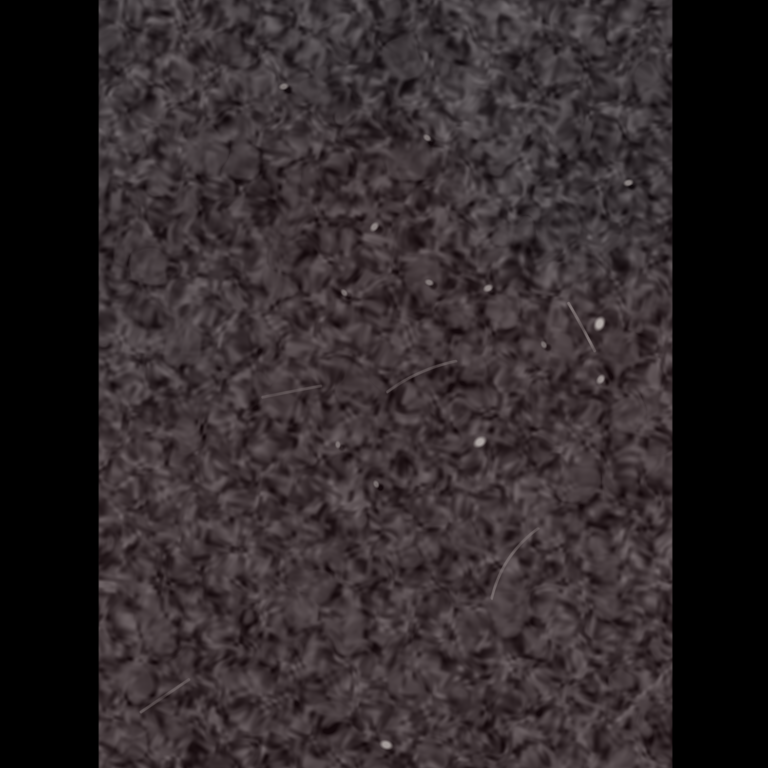
Reproduce this texture procedurally as a three.js fragment shader.

```glsl
// Dark crumbly soil with soft clods, pale grit and a few fibres between two black side bars.
varying vec2 vUv;

#define BAR_LEFT 0.128
#define BAR_RIGHT 0.876
#define SOIL_TONE 0.251
#define GRAIN_SCALE 74.0
#define GRAIN_CONTRAST 0.20
#define CLOD_SCALE 17.0
#define CLOD_SHARE 0.42
#define GRIT_SCALE 15.0
#define GRIT_SHARE 0.09
#define FIBRE_COUNT 5
#define WARM_TINT vec3(0.006, -0.037, -0.027)
#define COOL_TINT vec3(-0.006, -0.030, -0.018)

vec2 hash2(vec2 p) {
  vec3 q = fract(p.xyx * vec3(0.1031, 0.1030, 0.0973));
  q += dot(q, q.yzx + 33.33);
  return fract((q.xx + q.yz) * q.zy);
}

// Value noise centred on zero
float noise(vec2 p) {
  vec2 cell = floor(p);
  vec2 f = fract(p);
  f = f * f * (3.0 - 2.0 * f);
  float low = mix(hash2(cell).x, hash2(cell + vec2(1.0, 0.0)).x, f.x);
  float high = mix(hash2(cell + vec2(0.0, 1.0)).x, hash2(cell + 1.0).x, f.x);
  return mix(low, high, f.y) - 0.5;
}

vec2 rotate(vec2 p, float angle) {
  float c = cos(angle);
  float s = sin(angle);
  return vec2(c * p.x + s * p.y, c * p.y - s * p.x);
}

// Fine crumbs: warped, turned octaves
float crumbs(vec2 p) {
  vec2 warp = vec2(noise(p * 40.0), noise(p * 40.0 + 91.0)) * 0.012;
  vec2 q = p + warp;
  float coarse = noise(rotate(q, 0.6) * GRAIN_SCALE + 17.0);
  float fine = noise(rotate(q, 1.3) * GRAIN_SCALE * 1.9 + 53.0);
  return coarse + 0.95 * fine;
}

// Scattered lumps: x is the body, y the shadow beneath it
vec2 clods(vec2 p) {
  vec2 wobble = vec2(noise(p * 45.0 + 7.0), noise(p * 45.0 + 37.0)) * 0.4;
  vec2 q = p * CLOD_SCALE + wobble;
  vec2 result = vec2(0.0);
  for (int j = -1; j <= 1; j++) {
    for (int i = -1; i <= 1; i++) {
      vec2 cell = floor(q) + vec2(float(i), float(j));
      vec2 shape = hash2(cell + 211.0);
      vec2 offset = q - cell - hash2(cell + 101.0);
      offset.y *= 0.85 + 0.4 * shape.x;
      float radius = mix(0.16, 0.48, shape.y * shape.y);
      float present = step(shape.x, CLOD_SHARE);
      float body = 1.0 - smoothstep(radius - 0.12, radius + 0.06, length(offset));
      float shade = 1.0 - smoothstep(radius - 0.06, radius + 0.16, length(offset + vec2(-0.04, 0.09)));
      result = max(result, present * vec2(body, shade));
    }
  }
  return vec2(result.x, result.y * (1.0 - result.x));
}

// Pale grit: x is the speck, y its small dark shadow
vec2 grit(vec2 p) {
  vec2 q = p * GRIT_SCALE;
  vec2 cell = floor(q);
  vec2 kind = hash2(cell + 307.0);
  vec2 offset = fract(q) - 0.25 - 0.5 * hash2(cell + 401.0);
  float radius = mix(0.05, 0.10, kind.y);
  vec2 turned = rotate(offset, kind.y * 6.28) * vec2(1.0, 0.7);
  float speck = 1.0 - smoothstep(radius * 0.4, radius * 1.3, length(turned));
  float shade = 1.0 - smoothstep(radius * 0.5, radius * 1.8, length(offset + vec2(-0.08, 0.06)));
  float present = step(kind.x, GRIT_SHARE);
  return present * vec2(speck * mix(0.45, 1.0, kind.y), shade * (1.0 - speck));
}

// Thin curved fibres
float fibres(vec2 p) {
  float cover = 0.0;
  for (int i = 0; i < FIBRE_COUNT; i++) {
    vec2 seed = vec2(float(i) * 7.0 + 3.0, 19.0);
    vec2 form = hash2(seed + 61.0);
    vec2 centre = mix(vec2(0.2, 0.03), vec2(0.8, 0.97), hash2(seed));
    vec2 q = rotate(p - centre, form.x * 3.14);
    q.y += (form.y - 0.5) * 7.0 * q.x * q.x;
    float halfLength = mix(0.02, 0.055, form.y);
    float distanceToLine = length(vec2(max(abs(q.x) - halfLength, 0.0), q.y));
    float strength = mix(0.4, 1.0, form.x) * (0.8 + 0.6 * noise(p * 90.0));
    cover = max(cover, strength * (1.0 - smoothstep(0.0006, 0.0030, distanceToLine)));
  }
  return cover;
}

void main() {
  vec2 clod = clods(vUv);
  vec2 speck = grit(vUv);
  float patches = noise(vUv * 6.0 + 5.0) + noise(vUv * 22.0 + 29.0);

  // Brightness of the soil
  float tone = SOIL_TONE + 0.035 * patches;
  tone += GRAIN_CONTRAST * crumbs(vUv) * (1.0 - 0.55 * clod.x);
  tone += 0.035 * clod.x - 0.06 * clod.y - 0.12 * speck.y;
  tone = max(tone, 0.07);

  // Cooler towards the top, warmer below
  float coolness = smoothstep(0.45, 0.95, vUv.y + 0.5 * noise(vUv * 4.0 + 71.0));
  vec3 colour = tone + mix(WARM_TINT, COOL_TINT, coolness);
  colour = mix(colour, vec3(0.72, 0.69, 0.68), speck.x);
  colour = mix(colour, vec3(0.58, 0.54, 0.54), fibres(vUv));

  // Black side bars
  float inside = smoothstep(BAR_LEFT - 0.001, BAR_LEFT + 0.002, vUv.x);
  inside *= 1.0 - smoothstep(BAR_RIGHT - 0.002, BAR_RIGHT + 0.001, vUv.x);
  gl_FragColor = vec4(max(colour, 0.0) * inside, 1.0);
}
```
